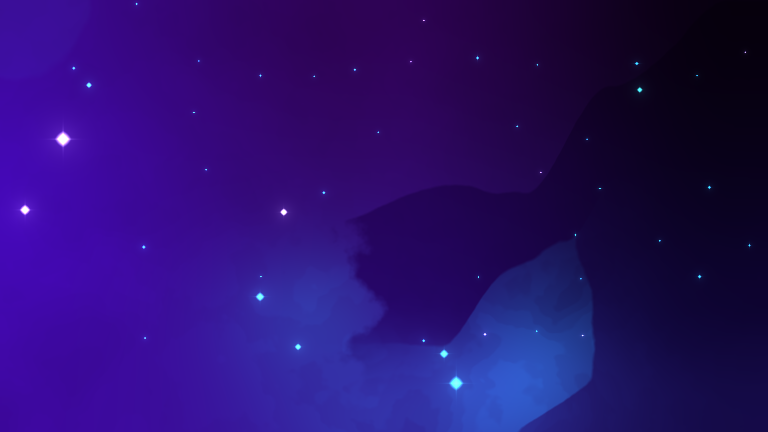
Give the GLSL for this background, as a Shadertoy shader.

```glsl
float hash(vec2 cell) {
    vec3 q = fract(cell.xyx * 0.1031);
    q += dot(q, q.yzx + 33.33);
    return fract((q.x + q.y) * q.z);
}

float valueNoise(vec2 p) {
    vec2 cell = floor(p), f = fract(p);
    f = f * f * (3.0 - 2.0 * f);
    float low = mix(hash(cell), hash(cell + vec2(1, 0)), f.x);
    float high = mix(hash(cell + vec2(0, 1)), hash(cell + vec2(1, 1)), f.x);
    return mix(low, high, f.y);
}

float fbm(vec2 p) {
    float sum = 0.0, weight = 0.5;
    for (int octave = 0; octave < 5; octave++) {
        sum += weight * valueNoise(p);
        p = mat2(1.6, 1.2, -1.2, 1.6) * p + 7.3;
        weight *= 0.5;
    }
    return sum;
}

// Stepped shades with softened borders, like layered paint
float layered(float value, float steps) {
    float v = value * steps;
    return (floor(v) + smoothstep(0.35, 0.65, fract(v))) / steps;
}

float glow(vec2 p, vec2 center, vec2 size) {
    vec2 d = (p - center) / size;
    return exp(-dot(d, d));
}

vec3 threeStops(vec3 a, vec3 b, vec3 c, float x, float middle, float end) {
    return mix(mix(a, b, smoothstep(0.0, middle, x)), c, smoothstep(middle, end, x));
}

// Round core with four thin rays
vec3 star(vec2 p, vec2 center, float radius, vec3 tint) {
    vec2 d = abs(p - center);
    float dist = length(d);
    float core = 1.0 - smoothstep(0.3 * radius, radius, mix(dist, d.x + d.y, 0.4));
    float rays = exp(-d.x * d.y / (0.06 * radius * radius)) * exp(-dist / (0.8 * radius));
    float halo = 0.15 * exp(-dist / (1.3 * radius));
    return tint * (core + 0.6 * rays + halo);
}

// At most one small star per grid cell
vec3 starField(vec2 p, float cellSize, float density) {
    vec2 cell = floor(p / cellSize);
    vec2 offset = vec2(hash(cell + 11.0), hash(cell + 47.0));
    vec2 center = (cell + 0.2 + 0.6 * offset) * cellSize;
    float size = hash(cell + 83.0);
    vec3 tint = mix(vec3(0.15, 0.65, 0.85), vec3(0.6, 0.5, 0.95), step(0.75, hash(cell + 5.0)));
    float present = step(hash(cell + 29.0), density);
    return present * star(p, center, mix(0.0028, 0.0055, size * size * size), tint);
}

// Upper outline of the dark cloud bank
float ridgeHeight(float x) {
    return 0.48 + 0.094 * smoothstep(0.75, 1.05, x) - 0.024 * smoothstep(1.05, 1.17, x)
        + 0.25 * smoothstep(1.21, 1.41, x) + 0.2 * smoothstep(1.42, 1.7, x);
}

// Upper outline of the blue cloud
float blueCloudTop(float x) {
    return 0.2 + 0.18 * smoothstep(1.02, 1.19, x) + 0.06 * smoothstep(1.17, 1.32, x)
        + 0.16 * smoothstep(1.31, 1.44, x);
}

// Right outline of the blue cloud
float blueCloudSide(float y) {
    return 1.2 + 0.17 * smoothstep(-0.02, 0.13, y) - 0.04 * smoothstep(0.3, 0.45, y);
}

void mainImage(out vec4 fragColor, in vec2 fragCoord) {
    vec2 p = fragCoord / iResolution.y;
    float coarse = fbm(p * 4.0);
    float ragged = fbm(p * 11.0) - 0.48;
    float patches = layered(fbm(p * 5.0 + 0.5 * coarse), 9.0);

    // Violet sky, darkening to the upper right
    vec3 upper = threeStops(vec3(0.23, 0.03, 0.57), vec3(0.18, 0.01, 0.33), vec3(0.03, 0.0, 0.06), p.x, 0.85, 1.7);
    vec3 lower = threeStops(vec3(0.24, 0.03, 0.62), vec3(0.21, 0.07, 0.56), vec3(0.08, 0.04, 0.28), p.x, 0.85, 1.7);
    vec3 color = mix(lower, upper, smoothstep(0.0, 1.0, p.y));
    color += vec3(0.03, 0.0, 0.12) * glow(p, vec2(0.0, 0.55), vec2(0.4, 0.3));
    float disc = length(p - vec2(0.03, 1.0)) + 0.04 * ragged;
    color += vec3(0.0, 0.025, 0.02) * (1.0 - smoothstep(0.17, 0.19, disc));

    // Dark bank under the ridge
    float ridge = ridgeHeight(p.x) + 0.02 * ragged - p.y;
    float bank = smoothstep(-0.003, 0.005, ridge) * smoothstep(0.82, 0.87, p.x + 0.22 * ragged);
    bank *= smoothstep(0.08, 0.32, p.y + 0.12 * (coarse - 0.5));
    color *= mix(vec3(1.0), vec3(0.73, 0.4, 0.8), bank);

    // Pale mist at the lower left and along the bottom
    float mist = glow(p, vec2(0.72, 0.26), vec2(0.22, 0.17)) * (1.0 - bank);
    mist += glow(p, vec2(0.93, 0.0), vec2(0.3, 0.16));
    color += vec3(-0.01, 0.15, 0.12) * mist * (0.35 + 0.9 * patches);

    // Blue cloud
    float inside = smoothstep(-0.004, 0.006, blueCloudTop(p.x) + 0.025 * ragged - p.y);
    float leftOfSide = smoothstep(-0.004, 0.006, blueCloudSide(p.y) + 0.03 * ragged - p.x);
    float light = glow(p, vec2(1.25, 0.17), vec2(0.24, 0.25)) * inside * mix(0.25, 1.0, leftOfSide);
    color += vec3(0.03, 0.24, 0.29) * light * (0.5 + 0.8 * patches);
    color *= 0.94 + 0.12 * patches;

    // Small stars, then the bright ones
    color += starField(p, 0.13, 0.38);
    vec3 white = vec3(1.0, 0.94, 1.0), teal = vec3(0.22, 0.88, 0.85);
    color += star(p, vec2(0.146, 0.678), 0.021, white);
    color += star(p, vec2(0.058, 0.514), 0.014, white);
    color += star(p, vec2(0.657, 0.509), 0.010, white);
    color += star(p, vec2(1.056, 0.113), 0.019, teal);
    color += star(p, vec2(1.028, 0.181), 0.012, teal);
    color += star(p, vec2(0.602, 0.313), 0.012, teal);
    color += star(p, vec2(0.690, 0.197), 0.009, teal);
    color += star(p, vec2(0.206, 0.803), 0.008, teal);
    color += star(p, vec2(1.481, 0.792), 0.008, teal);

    fragColor = vec4(clamp(color, 0.0, 1.0), 1.0);
}
```
